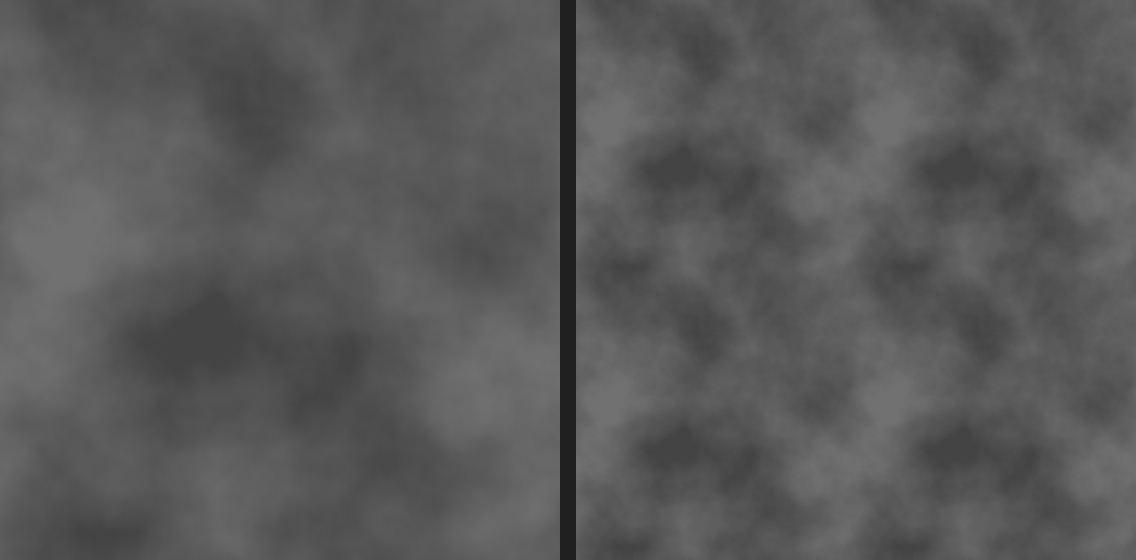
Left: one tile. Right: repeated 2 by 2.
Write a three.js fragment shader that draws this texture.

```glsl
// Soft grey smoke that tiles: octaves of wrapped gradient noise over
// one broad, swaying dark column. Every part repeats a whole number
// of times across the canvas, so opposite edges join.

varying vec2 vUv;

const float TAU = 6.2831853;

// Unit gradient at a lattice point, wrapped to the period
vec2 latticeGradient(vec2 cell, float period, float seed) {
  vec2 wrapped = floor(mod(cell + 0.5, period));
  vec3 h = fract(vec3(wrapped, seed).xyx * vec3(0.1031, 0.1030, 0.0973) + seed * 0.137);
  h += dot(h, h.yzx + 33.33);
  float angle = TAU * fract((h.x + h.y) * h.z);
  return vec2(cos(angle), sin(angle));
}

// Gradient noise with zero mean that repeats every period cells
float gradientNoise(vec2 p, float period, float seed) {
  vec2 cell = floor(p);
  vec2 f = p - cell;
  vec2 fade = f * f * f * (f * (f * 6.0 - 15.0) + 10.0);
  vec2 right = vec2(1.0, 0.0);
  vec2 up = vec2(0.0, 1.0);
  float a = dot(latticeGradient(cell, period, seed), f);
  float b = dot(latticeGradient(cell + right, period, seed), f - right);
  float c = dot(latticeGradient(cell + up, period, seed), f - up);
  float d = dot(latticeGradient(cell + 1.0, period, seed), f - 1.0);
  return mix(mix(a, b, fade.x), mix(c, d, fade.x), fade.y);
}

// Octaves from broad clouds down to faint fine mottling
float smoke(vec2 uv) {
  float sum = 0.0;
  float amplitude = 1.0;
  float period = 3.0;
  for (int octave = 0; octave < 6; octave++) {
    float seed = float(octave) + 1.0;
    vec2 shift = vec2(0.37, 0.61) * seed;
    sum += amplitude * gradientNoise(uv * period + shift, period, seed);
    amplitude *= 0.5;
    period *= 2.0;
  }
  return sum;
}

void main() {
  // Broad shading: darker down the middle, swaying with height
  float sway = 0.6 * sin(TAU * (vUv.y + 0.1));
  float column = cos(TAU * (vUv.x - 0.47) + sway);

  float grey = 0.352 - 0.026 * column + 0.145 * smoke(vUv);
  gl_FragColor = vec4(vec3(clamp(grey, 0.265, 0.445)), 1.0);
}
```
